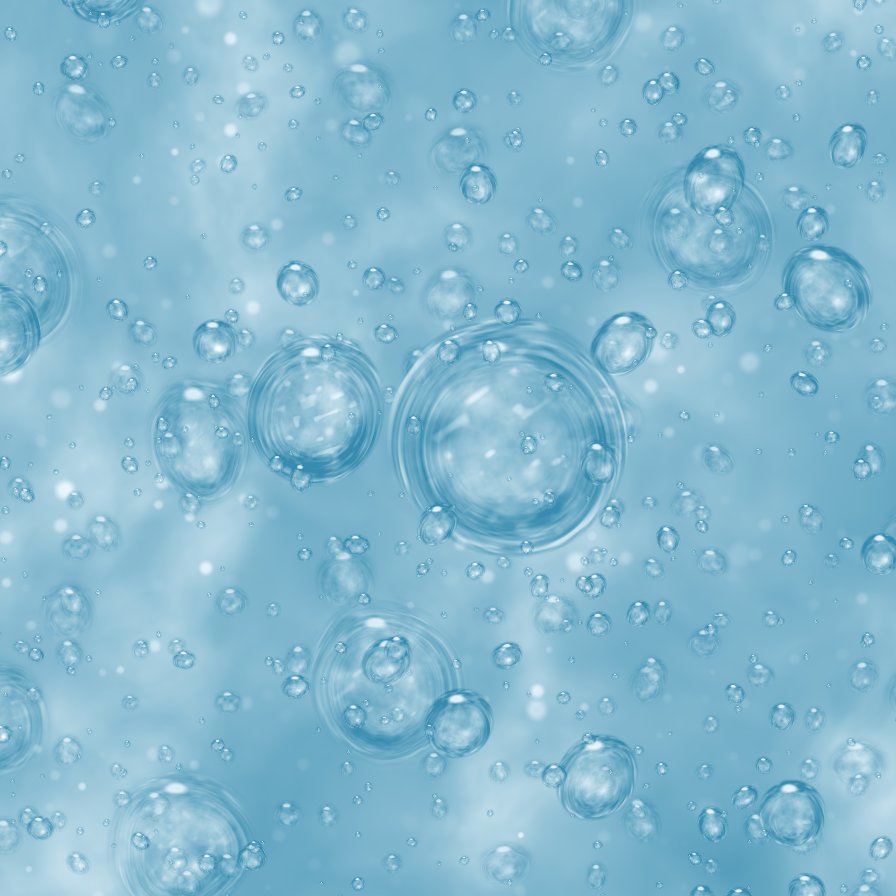
Give the GLSL for this texture, as a WebGL 1 fragment shader.

```glsl
precision highp float;
// Air bubbles drifting in pale blue water. Warped cloud noise makes the water;
// jittered grids scatter bubbles from soft and distant to crisp and near.
// Everything is shaded as one tone, which a blue ramp colours at the end.

uniform vec2 u_resolution;

const vec3 DEEP_BLUE = vec3(0.32, 0.61, 0.73);
const vec3 PALE_BLUE = vec3(0.87, 0.935, 0.965);

float hash(vec2 p) {
  vec3 h = fract(p.xyx * vec3(0.1031, 0.103, 0.0973));
  h += dot(h, h.yzx + 33.33);
  return fract((h.x + h.y) * h.z);
}

float noise(vec2 p) {
  vec2 cell = floor(p);
  vec2 f = fract(p);
  f = f * f * (3.0 - 2.0 * f);
  float low = mix(hash(cell), hash(cell + vec2(1.0, 0.0)), f.x);
  float high = mix(hash(cell + vec2(0.0, 1.0)), hash(cell + 1.0), f.x);
  return mix(low, high, f.y);
}

float fbm(vec2 p) {
  float sum = 0.0;
  float weight = 0.533;
  for (int i = 0; i < 4; i++) {
    sum += weight * noise(p);
    p = mat2(1.6, 1.2, -1.2, 1.6) * p + 5.3;
    weight *= 0.5;
  }
  return sum;
}

mat2 rotation(float angle) {
  float c = cos(angle);
  float s = sin(angle);
  return mat2(c, s, -s, c);
}

float bell(float x) {
  return exp(-x * x);
}

// Soft round light spots, one per occupied grid cell
float lightSpots(vec2 p, float cells, float density, float seed) {
  vec2 g = rotation(seed) * p * cells + seed * 9.0;
  vec2 key = floor(g) + 100.0;
  float radius = mix(0.1, 0.26, hash(key + 3.1));
  vec2 center = mix(vec2(radius), vec2(1.0 - radius), vec2(hash(key + 7.7), hash(key + 19.3)));
  float d = length(fract(g) - center) / radius;
  return step(hash(key + 41.9), density) * hash(key + 63.1) * (1.0 - smoothstep(0.3, 1.0, d));
}

// Cloudy water, blotched in the pale parts, with out-of-focus spots
float waterTone(vec2 p) {
  vec2 warp = vec2(fbm(p * 3.0 + 3.0), fbm(p * 3.0 + 17.0));
  float cloud = fbm(p * 4.4 + 1.1 * warp);
  float pale = smoothstep(0.38, 0.7, cloud);
  float blotch = fbm(p * 13.0 + 2.0 * warp + 40.0) - 0.5;
  float spots = lightSpots(p, 11.0, 0.35, 0.5) + lightSpots(p, 23.0, 0.4, 1.9);
  return 0.36 + 0.72 * (cloud - 0.5) + blotch * (0.16 + 0.5 * pale)
       + 0.06 * pale + spots * (0.1 + 0.4 * pale);
}

// One bubble over the tone: dark rim, curved streaks, inner glow, top highlight
float bubble(float tone, vec2 p, vec2 center, float radius, float blur,
             float stretch, float seed, float pixel) {
  vec2 q = (p - center) / radius;
  if (dot(q, q) > 2.6) return tone;
  mat2 tilt = rotation(seed * 6.28);
  q = ((tilt * q) * vec2(1.0 / stretch, stretch)) * tilt;
  float d = length(q);
  vec2 dir = q / max(d, 0.001);
  d *= 1.0 + 0.08 * (noise(dir * 0.7 + seed * 50.0) - 0.5);

  float edge = blur + pixel / radius;
  float mask = 1.0 - smoothstep(1.0 - edge, 1.0 + edge, d);
  float focus = 1.0 / (1.0 + 3.0 * blur);
  float large = smoothstep(0.02, 0.1, radius);
  float below = 0.5 - 0.5 * dot(dir, normalize(vec2(-0.35, 1.0)));

  // Broken arcs wrap around the wall, finer in larger bubbles
  float ripple = d + 0.14 * (noise(q * 1.4 + seed * 30.0) - 0.5);
  vec2 wrap = vec2(ripple * mix(9.0, 24.0, large) + dir.y * 2.5, dir.x * 4.0 + seed * 70.0);
  float streak = 0.55 * noise(wrap) + 0.45 * noise(wrap * vec2(2.1, 1.8) + 9.0) - 0.5;
  float rim = smoothstep(0.5, 0.92, d);
  float crescent = bell((d - 0.74) / 0.15) * smoothstep(0.4, 0.95, below);
  float mottle = fbm(q * mix(2.2, 3.6, large) + seed * 90.0) - 0.5;
  float glow = bell(length(q - vec2(0.08, -0.25)) * 1.9);
  float paleEdge = bell((d - 0.95) / 0.035) * smoothstep(-0.15, 0.25, streak);

  float inside = mix(tone, 0.35, 0.5) + mottle * (1.0 - 0.7 * rim);
  inside += focus * (0.18 * glow - mix(0.36, 0.1, large) * rim + 0.32 * paleEdge);
  inside -= focus * (mix(0.14, 0.45, large) * crescent + 0.18 * (1.0 - large) * q.y);
  inside += 0.85 * focus * streak * smoothstep(0.35, 0.8, d);

  // Window-like reflections near the top, and sparks scattered in the middle
  vec2 windowSize = mix(vec2(0.3, 0.15), vec2(0.13, 0.05), large) + 0.12 * blur;
  vec2 window = (q - vec2(-0.1, 0.72 + 0.06 * seed)) / windowSize;
  window.y += 0.25 * window.x * window.x;
  float shine = 1.0 - smoothstep(0.45, 1.2, length(window));
  float glint = bell(length(q - vec2(0.2, -0.3)) * mix(6.0, 14.0, large));
  vec2 sparkGrid = q * rotation(seed) * vec2(7.0, 11.0) + seed * 40.0;
  float spark = large * smoothstep(0.7, 0.95, noise(sparkGrid)) * (1.0 - rim);
  inside = mix(inside, 1.15, 0.9 * shine) + focus * (0.5 * glint + 0.4 * spark);
  return mix(tone, inside, mask * mix(1.0, 0.75, smoothstep(0.0, 0.3, blur)));
}

// Turned jittered grid; radii are in cells and each bubble stays in its cell
float bubbleLayer(float tone, vec2 p, float cells, vec2 radii, float density,
                  float blur, float seed, float pixel) {
  mat2 turn = rotation(seed);
  vec2 cell = floor(turn * p * cells + seed * 7.0);
  vec2 key = cell + 100.0 + seed * 13.0;
  if (hash(key) > density) return tone;
  float pick = hash(key + 31.7);
  float radius = mix(radii.x, radii.y, pick * pick);
  float margin = min(0.5, radius * (1.2 + blur));
  vec2 jitter = vec2(hash(key + 57.1), hash(key + 83.9));
  vec2 spot = cell + mix(vec2(margin), vec2(1.0 - margin), jitter);
  vec2 center = ((spot - seed * 7.0) / cells) * turn;
  float stretch = 1.0 + 0.14 * hash(key + 11.3);
  return bubble(tone, p, center, radius / cells, blur, stretch, hash(key + 5.9), pixel);
}

void main() {
  float side = min(u_resolution.x, u_resolution.y);
  vec2 p = gl_FragCoord.xy / side;
  float px = 1.0 / side;
  float tone = waterTone(p);
  tone = bubbleLayer(tone, p, 3.2, vec2(0.2, 0.32), 0.4, 0.16, 2.3, px);
  tone = bubbleLayer(tone, p, 9.0, vec2(0.14, 0.3), 0.45, 0.28, 0.7, px);
  tone = bubbleLayer(tone, p, 17.0, vec2(0.14, 0.3), 0.4, 0.25, 1.6, px);
  // Crisp bubbles and the large pair in the middle
  tone = bubbleLayer(tone, p, 4.6, vec2(0.15, 0.28), 0.34, 0.03, 0.4, px);
  tone = bubble(tone, p, vec2(0.353, 0.543), 0.082, 0.015, 1.07, 0.28, px);
  tone = bubble(tone, p, vec2(0.565, 0.512), 0.134, 0.015, 1.01, 0.61, px);
  // Small bubbles and specks in front
  tone = bubbleLayer(tone, p, 9.5, vec2(0.13, 0.26), 0.25, 0.05, 1.1, px);
  tone = bubbleLayer(tone, p, 18.0, vec2(0.13, 0.28), 0.3, 0.08, 2.8, px);
  tone = bubbleLayer(tone, p, 38.0, vec2(0.09, 0.22), 0.16, 0.14, 0.9, px);
  gl_FragColor = vec4(mix(DEEP_BLUE, PALE_BLUE, clamp(tone, -0.2, 1.2)), 1.0);
}
```
